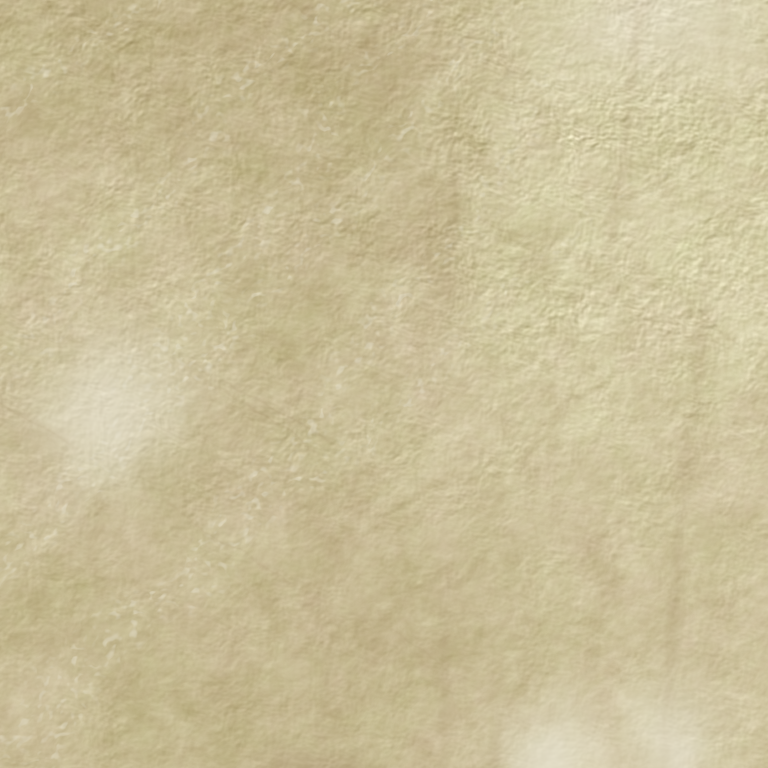
Give the GLSL for this texture, as a Shadertoy shader.

```glsl
// Weathered parchment: soft olive-to-cream staining with pale worn patches,
// a crisp side-lit grain, faint upright streaks, thin cracks and pale creases.
// Everything is built from layered gradient noise and warped line distances.

#define OLIVE vec3(0.705, 0.645, 0.475)
#define CREAM vec3(0.865, 0.830, 0.700)
#define PALE vec3(0.900, 0.880, 0.805)
#define BROWN vec3(0.640, 0.555, 0.410)
#define STAIN 0.26
#define MOTTLE 0.26
#define SPECKLE 0.24
#define RELIEF 0.105
#define STREAKS 8
#define CRACKS 9
#define CREASES 6

vec2 hash2(vec2 p) {
    vec3 q = fract(p.xyx * vec3(0.1031, 0.1030, 0.0973));
    q += dot(q, q.yzx + 33.33);
    return fract((q.xx + q.yz) * q.zy);
}

// Gradient noise, roughly -0.7 to 0.7
float noise(vec2 p) {
    vec2 i = floor(p), f = p - i;
    vec2 u = f * f * f * (f * (f * 6.0 - 15.0) + 10.0);
    vec2 e = vec2(0.0, 1.0);
    float a = dot(hash2(i) * 2.0 - 1.0, f);
    float b = dot(hash2(i + e.yx) * 2.0 - 1.0, f - e.yx);
    float c = dot(hash2(i + e.xy) * 2.0 - 1.0, f - e.xy);
    float d = dot(hash2(i + e.yy) * 2.0 - 1.0, f - e.yy);
    return mix(mix(a, b, u.x), mix(c, d, u.x), u.y);
}

float fbm(vec2 p) {
    float sum = 0.0, amp = 1.0;
    for (int i = 0; i < 5; i++) {
        sum += amp * noise(p);
        p = mat2(1.6, 1.2, -1.2, 1.6) * p + 7.3;
        amp *= 0.58;
    }
    return sum;
}

// Height of the fibrous surface
float grain(vec2 p) {
    p += 0.008 * vec2(noise(p * 23.0), noise(p * 23.0 + 40.0));
    vec2 q = mat2(0.8, 0.6, -0.6, 0.8) * p;
    return 0.75 * noise(p * vec2(48.0, 62.0)) + 0.75 * noise(q * vec2(85.0, 115.0) + 9.0)
         + 0.55 * noise(p * vec2(150.0, 180.0) + 31.0);
}

float glow(vec2 p, vec2 center, vec2 radius) {
    vec2 d = (p - center) / radius;
    return exp(-dot(d, d));
}

// Distance to a line through a point at an angle
float lineDist(vec2 p, vec2 through, float angle) {
    return abs(dot(p - through, vec2(-sin(angle), cos(angle))));
}

void mainImage(out vec4 fragColor, in vec2 fragCoord) {
    vec2 uv = fragCoord / iResolution.xy;
    vec2 warp = vec2(fbm(uv * 5.0 + 3.0), fbm(uv * 5.0 + 60.0));
    vec2 wuv = uv + 0.05 * warp;

    // Broad staining: darker upper left, lighter right
    float upperRight = smoothstep(0.45, 0.8, wuv.x) * smoothstep(0.35, 0.65, wuv.y);
    float tone = 0.52 + STAIN * fbm(uv * 3.5 + 12.0);
    tone += 0.20 * upperRight + 0.11 * smoothstep(0.5, 0.9, wuv.x);
    tone -= 0.24 * glow(wuv, vec2(0.30, 0.97), vec2(0.45, 0.25));
    tone -= 0.12 * glow(wuv, vec2(0.30, 0.20), vec2(0.38, 0.22));

    // Cloudy mottling and short slanted speckles
    vec2 slant = mat2(0.85, -0.5, 0.5, 0.85) * (uv + 0.02 * warp);
    tone += MOTTLE * fbm(uv * 15.0 + 0.5 * warp);
    tone += SPECKLE * fbm(slant * vec2(38.0, 60.0) + 25.0);

    // Upright streaks
    float streak = 0.0;
    for (int i = 0; i < STREAKS; i++) {
        vec2 h = hash2(vec2(float(i), 5.0));
        vec2 base = vec2((float(i) + 0.2 + 0.6 * h.x) / float(STREAKS), 0.5);
        float d = lineDist(uv + 0.012 * warp, base, 1.57 + 0.22 * (h.y - 0.5));
        float fade = smoothstep(-0.15, 0.35, noise(vec2(h.x * 50.0, uv.y * 3.5)));
        streak += fade * exp(-d * d / 0.00007) * mix(0.3, 1.0, smoothstep(0.3, 0.7, uv.x));
    }

    // Thin falling cracks
    float crack = 0.0;
    for (int i = 0; i < CRACKS; i++) {
        vec2 h = hash2(vec2(float(i), 23.0));
        vec2 base = vec2(0.7, 0.05 + (float(i) + h.x) / float(CRACKS));
        float d = lineDist(uv + 0.022 * warp, base, -0.15 - 0.65 * h.y);
        float fade = smoothstep(-0.05, 0.35, noise(vec2(uv.x * 4.0, h.y * 70.0)));
        crack += fade * (exp(-d * d / 0.000004) + 0.4 * exp(-d * d / 0.00006));
    }
    crack *= mix(0.45, 1.0, smoothstep(0.3, 0.7, uv.y));

    // Pale creases rising to the right, broken into flecks
    float crease = 0.0;
    for (int i = 0; i < CREASES; i++) {
        vec2 h = hash2(vec2(float(i), 71.0));
        vec2 base = vec2(0.3, 0.15 + 0.95 * (float(i) + h.x) / float(CREASES));
        float d = lineDist(uv + 0.05 * warp, base, 0.65 + 0.3 * h.y);
        crease += exp(-d * d / 0.0005);
    }
    crease *= 1.0 - 0.6 * smoothstep(0.5, 0.8, uv.x);
    float fleck = smoothstep(0.05, 0.5, noise(slant * vec2(95.0, 130.0)) + 0.5 * noise(uv * 45.0));

    // Worn patches and a brown hollow at the lower edge
    float worn = 0.75 * glow(wuv, vec2(0.13, 0.46), vec2(0.10, 0.10));
    worn += 0.90 * glow(wuv, vec2(0.72, 0.01), vec2(0.07, 0.06));
    worn += 0.80 * glow(wuv, vec2(0.88, 0.03), vec2(0.05, 0.08));
    worn += 0.60 * glow(wuv, vec2(0.87, 0.98), vec2(0.12, 0.09));
    float hollow = glow(wuv, vec2(0.42, 0.0), vec2(0.055, 0.035));

    // Colour layers
    vec3 color = mix(OLIVE, CREAM, clamp(tone, -0.2, 1.2));
    float tint = fbm(uv * 8.0 + 90.0) + 0.6 * fbm(uv * 40.0 + 17.0);
    color += tint * vec3(-0.010, 0.006, -0.016) + upperRight * vec3(-0.003, 0.006, -0.006);
    color = mix(color, PALE, 0.9 * min(worn, 1.0));
    color = mix(color, BROWN, 0.20 * min(streak, 1.0) + 0.22 * min(crack, 1.0) + 0.40 * hollow);
    color = mix(color, PALE, min(crease, 1.0) * (0.06 + 0.42 * fleck));

    // Side-lit grain, strongest at the upper right and calm near the bottom
    float relief = grain(uv + vec2(0.0020, -0.0026)) - grain(uv);
    float strength = mix(0.50, 0.90, smoothstep(0.1, 0.7, uv.y)) + 0.4 * upperRight;
    strength *= (1.0 - 0.4 * min(worn, 1.0)) * clamp(1.0 + 0.9 * fbm(uv * 9.0 + 50.0), 0.4, 1.7);
    color -= RELIEF * strength * relief * vec3(1.0, 1.02, 1.1);

    fragColor = vec4(clamp(color, 0.0, 1.0), 1.0);
}
```
